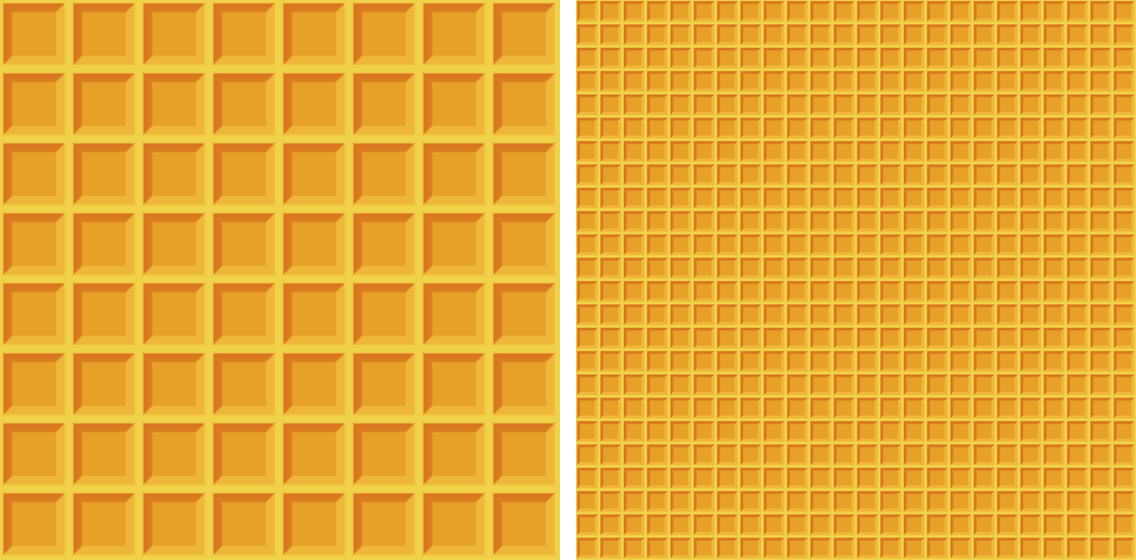
Left, the tile; right, the same tile 3 across and 3 down.
Give the GLSL for this pattern, as a WebGL 2 fragment shader.

```glsl
#version 300 es
precision highp float;

uniform vec2 u_resolution;
out vec4 fragColor;

// Layout, in units of one cell
const float REPEATS = 8.0;
const vec2 PIT_CENTER = vec2(0.486, 0.514);
const float PIT_HALF = 0.4375;
const float FLOOR_HALF = 0.3125;
const float RIDGE_HALF = 0.5 - PIT_HALF;
const float SOFTNESS = 0.016;

// Colours
const vec3 FLOOR_COLOR = vec3(0.906, 0.627, 0.157);
const vec3 SHADE_COLOR = vec3(0.847, 0.463, 0.122);
const vec3 SHADE_INNER = vec3(0.855, 0.495, 0.126);
const vec3 LIGHT_COLOR = vec3(0.937, 0.718, 0.227);
const vec3 RIDGE_EDGE = vec3(0.948, 0.800, 0.280);
const vec3 RIDGE_CREST = vec3(0.940, 0.830, 0.290);

float softStep(float distance, float width) {
    return smoothstep(-width, width, distance);
}

vec3 waffleCell(vec2 p, float edge) {
    // Square distance from the centre of the pit
    float reach = max(abs(p.x), abs(p.y));

    // Sloping walls: shaded above the rising diagonal, lit below it
    float depth = smoothstep(PIT_HALF, FLOOR_HALF, reach);
    vec3 shade = mix(SHADE_COLOR, SHADE_INNER, depth);
    float shaded = softStep((p.y - p.x) * 0.7071, edge);
    vec3 wall = mix(LIGHT_COLOR, shade, shaded);

    // Ridge with a slightly brighter crest
    float crest = smoothstep(0.0, RIDGE_HALF, reach - PIT_HALF);
    vec3 ridge = mix(RIDGE_EDGE, RIDGE_CREST, crest);

    vec3 color = mix(FLOOR_COLOR, wall, softStep(reach - FLOOR_HALF, edge));
    return mix(color, ridge, softStep(reach - PIT_HALF, edge));
}

void main() {
    vec2 uv = gl_FragCoord.xy / u_resolution;
    float pixel = REPEATS / min(u_resolution.x, u_resolution.y);
    float edge = max(SOFTNESS, 0.75 * pixel);

    // Centre each cell on its pit
    vec2 p = fract(uv * REPEATS - PIT_CENTER + 0.5) - 0.5;
    fragColor = vec4(waffleCell(p, edge), 1.0);
}
```
